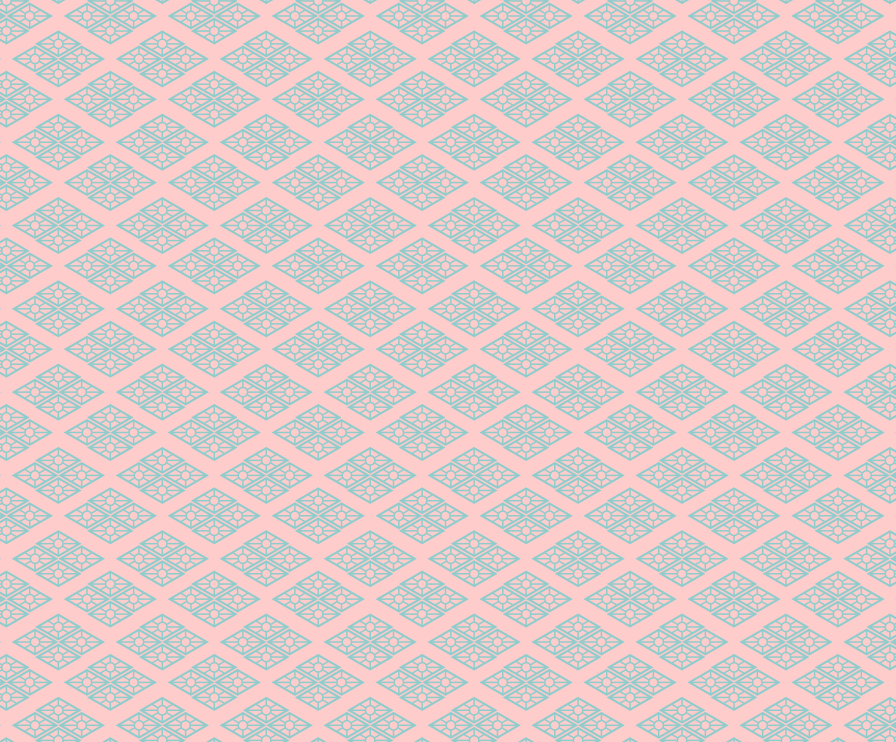
This pattern is drawn by a Shadertoy shader. Its source:

```glsl
// Staggered lattice of four-rhombus lozenges with rings and spokes, teal on pink.

// Lengths are in half-widths of one small rhombus.
const float UNITS_PER_HEIGHT = 31.8;
const vec2 PITCH = vec2(4.455, 3.57);         // lattice period
const vec2 ORIGIN = vec2(15.865, 18.565);     // centre of one lozenge
const vec2 STAGGER = vec2(2.2275, -1.73);     // shift of the second lattice
const vec2 SIDE_CENTRE = vec2(1.0, 0.0);
const vec2 TOP_CENTRE = vec2(0.0, 0.645);
const vec2 EDGE_NORMAL = vec2(0.5, 0.8660254);
const vec2 SPOKE_NORMAL = vec2(0.5, -0.8660254);
const float EDGE_HALF_WIDTH = 0.045;
const float INNER_HALF_WIDTH = 0.033;
const float RING_RADIUS = 0.2;
const vec3 PINK = vec3(1.0, 0.8, 0.8);
const vec3 TEAL = vec3(0.57, 0.8, 0.8);
const int SAMPLES = 3;                        // per axis

// One rhombus: mitred border, centre ring and eight spokes.
float rhombusLines(vec2 p) {
    p = abs(p);
    float body = dot(p, EDGE_NORMAL) - 0.5;
    float border = abs(body + EDGE_HALF_WIDTH) - EDGE_HALF_WIDTH;

    float radial = length(p) - RING_RADIUS;
    float ring = abs(radial) - INNER_HALF_WIDTH;

    float axes = min(p.x, p.y);
    float diagonals = abs(dot(p, SPOKE_NORMAL));
    float spokes = min(axes, diagonals) - INNER_HALF_WIDTH;
    spokes = max(spokes, max(body, -radial));

    return min(border, min(ring, spokes));
}

// Four rhombi, folded into one quadrant.
float lozenge(vec2 p) {
    p = abs(p);
    return min(rhombusLines(p - SIDE_CENTRE), rhombusLines(p - TOP_CENTRE));
}

vec2 nearestCell(vec2 p) {
    return p - PITCH * floor(p / PITCH + 0.5);
}

float pattern(vec2 p) {
    p -= ORIGIN;
    return min(lozenge(nearestCell(p)), lozenge(nearestCell(p - STAGGER)));
}

void mainImage(out vec4 fragColor, in vec2 fragCoord) {
    float pixel = UNITS_PER_HEIGHT / iResolution.y;
    float subPixel = pixel / float(SAMPLES);
    float coverage = 0.0;

    // Average smoothed subsamples so the fine lines keep their weight.
    for (int j = 0; j < SAMPLES; j++) {
        for (int i = 0; i < SAMPLES; i++) {
            vec2 offset = (vec2(i, j) + 0.5) / float(SAMPLES) - 0.5;
            float d = pattern((fragCoord + offset) * pixel);
            coverage += clamp(0.5 - d / subPixel, 0.0, 1.0);
        }
    }
    coverage /= float(SAMPLES * SAMPLES);

    fragColor = vec4(mix(PINK, TEAL, coverage), 1.0);
}
```
